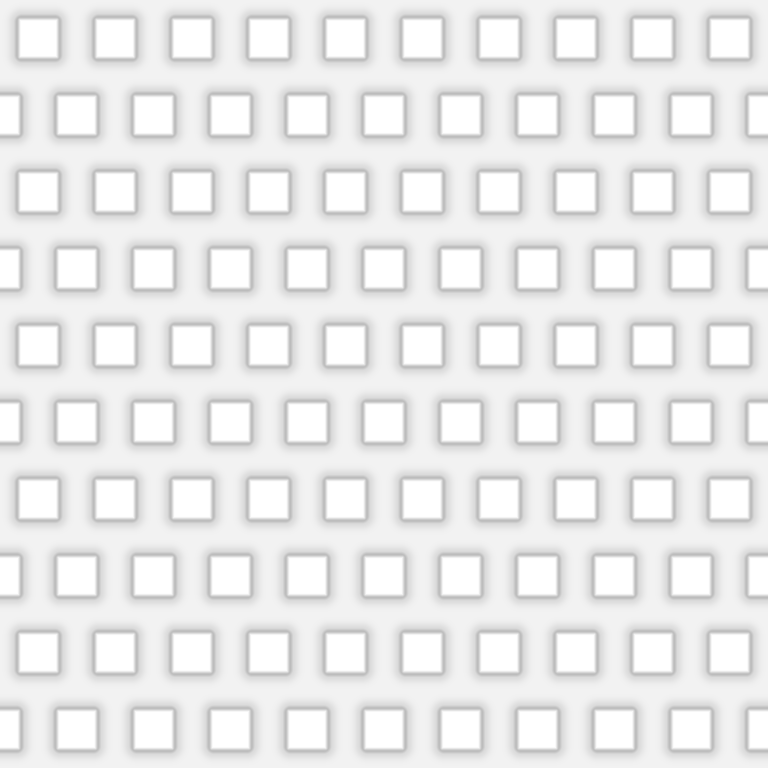
Give the GLSL for this pattern, as a WebGL 1 fragment shader.

```glsl
precision highp float;
// Staggered grid of white square holes with soft grey rims on a pale sheet.
// Each cell layers a blurred halo, a rounded rim and a sharper white centre,
// all from distance functions; every other row shifts by half a cell.

#define REPEATS 10.0        // cells across and down, even so the stagger wraps
#define RIM_HALF 0.302      // half width of the rim's outer edge, in cells
#define RIM_RADIUS 0.085    // corner radius of the rim
#define RIM_SOFT 0.024      // half width of the rim's outer blur
#define HOLE_HALF 0.252     // half width of the white centre
#define HOLE_SOFT 0.030     // half width of the centre's blur
#define HALO_REACH 0.085    // falloff distance of the halo
#define SHEET_TONE 0.949
#define HALO_TONE 0.855
#define RIM_TONE 0.735
#define HOLE_TONE 1.0

uniform vec2 u_resolution;

float roundedSquare(vec2 p, float halfSize, float radius) {
  vec2 q = abs(p) - halfSize + radius;
  return length(max(q, 0.0)) + min(max(q.x, q.y), 0.0) - radius;
}

// Coverage of a shape from its signed distance, blurred by softness
float coverage(float dist, float softness) {
  return 1.0 - smoothstep(-softness, softness, dist);
}

void main() {
  // Staggered cells, with the bottom row shifted
  vec2 grid = gl_FragCoord.xy / u_resolution * REPEATS;
  float shift = 0.5 * (1.0 - mod(floor(grid.y), 2.0));
  vec2 cell = fract(grid + vec2(shift, 0.0)) - 0.5;
  float pixel = REPEATS / min(u_resolution.x, u_resolution.y);

  float rimDist = roundedSquare(cell, RIM_HALF, RIM_RADIUS);
  float holeDist = roundedSquare(cell, HOLE_HALF, 0.015);

  // Halo, rim and hole from back to front
  float reach = max(rimDist, 0.0) / HALO_REACH;
  float tone = mix(SHEET_TONE, HALO_TONE, exp(-reach * reach));
  tone = mix(tone, RIM_TONE, coverage(rimDist, max(RIM_SOFT, pixel)));
  tone = mix(tone, HOLE_TONE, coverage(holeDist, max(HOLE_SOFT, pixel)));

  gl_FragColor = vec4(vec3(tone), 1.0);
}
```
